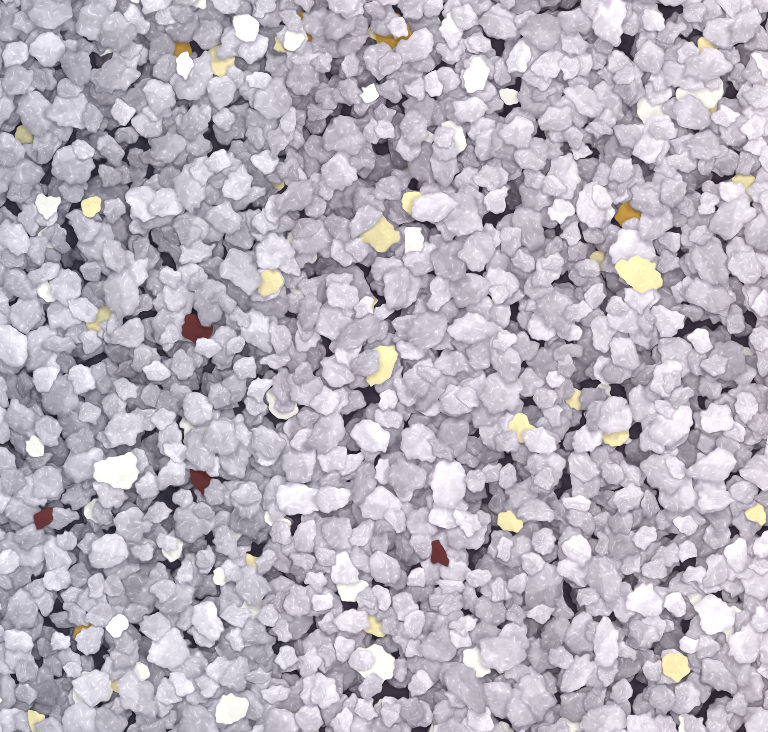
Give the GLSL for this texture, as a WebGL 1 fragment shader.

```glsl
precision highp float;
// Coarse quartz sand: overlapping translucent lavender-grey grains with a few coloured minerals.
uniform vec2 u_resolution;

const float CELLS = 22.0;              // grain cells across the canvas width
const int LAYERS = 6;                  // stacked sheets of grains
const int FACETS = 7;                  // sides of a grain outline
const float CORNER_SHARPNESS = 11.0;
const float MIN_RADIUS = 0.29;         // in cells
const float MAX_RADIUS = 0.58;
const float EDGE_WARP = 0.13;
const float DEEP_TONE = 0.48;
const float TOP_TONE = 0.86;
const float TONE_SPREAD = 0.20;
const float SHADOW = 0.36;
const vec2 LIGHT_DIR = vec2(0.45, 0.89);
const vec3 GAP_COLOR = vec3(0.22, 0.20, 0.25);
const vec3 LAVENDER = vec3(0.004, -0.016, 0.028);
const vec3 WHITE = vec3(1.06, 1.05, 1.02);
const vec3 CREAM = vec3(1.05, 1.00, 0.78);
const vec3 AMBER = vec3(0.82, 0.64, 0.30);
const vec3 GARNET = vec3(0.44, 0.23, 0.23);
const float TAU = 6.2831853;

float hash(vec2 p) {
  vec3 v = fract(vec3(p.xyx) * 0.1031);
  v += dot(v, v.yzx + 33.33);
  return fract((v.x + v.y) * v.z);
}

vec2 hash2(vec2 p) {
  return vec2(hash(p + 11.3), hash(p + 47.9));
}

vec2 heading(float angle) {
  return vec2(cos(angle), sin(angle));
}

float cornerSlope(vec2 corner, vec2 offset) {
  return dot(heading(TAU * hash(corner)), offset);
}

// Gradient noise, roughly -0.7 to 0.7
float noise(vec2 p) {
  vec2 c = floor(p), f = fract(p);
  vec2 w = f * f * f * (f * (f * 6.0 - 15.0) + 10.0);
  vec2 x = vec2(1.0, 0.0), y = vec2(0.0, 1.0);
  float low = mix(cornerSlope(c, f), cornerSlope(c + x, f - x), w.x);
  float high = mix(cornerSlope(c + y, f - y), cornerSlope(c + 1.0, f - 1.0), w.x);
  return mix(low, high, w.y);
}

// Rounded irregular polygon: 1 on the outline, less inside
float grainShape(vec2 q, vec2 id) {
  float sum = 0.0;
  for (int k = 0; k < FACETS; k++) {
    vec2 seed = id + float(k) * 7.7;
    float angle = (float(k) + 0.7 * hash(seed)) * TAU / float(FACETS);
    float reach = mix(0.78, 1.18, hash(seed + 3.1));
    sum += exp(CORNER_SHARPNESS * dot(q, heading(angle)) / reach);
  }
  return log(sum) / CORNER_SHARPNESS;
}

// Mostly lavender quartz, rarely another mineral
vec3 mineralColor(float kind, float tone) {
  float opaque = 0.60 + 0.42 * tone;
  if (kind < 0.001) return GARNET * opaque;
  if (kind < 0.005) return AMBER * opaque;
  if (kind < 0.017) return CREAM * opaque;
  if (kind < 0.042) return WHITE * (opaque + 0.03);
  return tone + LAVENDER;
}

// Paint one grain and its contact shadow over the colour below
vec3 paintGrain(vec3 below, vec2 g, vec2 cell, vec2 id, float baseTone, float pixel) {
  vec2 center = cell + 0.5 + 0.9 * (hash2(id) - 0.5);
  float size = hash(id + 5.7);
  float radius = mix(MIN_RADIUS, MAX_RADIUS, size * size);
  vec2 q = (g - center) / radius;
  if (dot(q, q) > 4.0) return below;

  vec2 axis = heading(TAU * hash(id + 9.2));
  float squeeze = mix(0.78, 1.0, hash(id + 13.4));
  vec2 s = vec2(dot(q, axis), dot(q, vec2(-axis.y, axis.x))) * vec2(squeeze, 1.0 / squeeze);
  float d = grainShape(s, id);
  float lit = dot(q, LIGHT_DIR);
  float shade = SHADOW * (1.0 - smoothstep(0.95, 1.32, d)) * (0.7 - 0.3 * clamp(lit, -1.0, 1.0));
  below = mix(below, below * GAP_COLOR * 1.5, shade);
  float aa = 0.75 * pixel / radius;
  float cover = 1.0 - smoothstep(1.0 - aa, 1.0 + aa, d);
  if (cover <= 0.0) return below;

  // Body tone, broken facet, cloudy interior, thin rim and glints
  float tone = baseTone + TONE_SPREAD * (hash(id + 17.1) - 0.5);
  float facet = dot(s, heading(TAU * hash(id + 21.6))) - 0.5 * hash(id + 25.3) + 0.1;
  tone += 0.07 * (smoothstep(-0.1, 0.1, facet) - 0.5) + 0.045 * lit;
  float grit = noise(s * 5.0 + id * 1.7);
  tone += 0.09 * noise(s * 1.9 + id * 2.3) + 0.06 * grit;
  tone += 0.10 * smoothstep(0.28, 0.5, grit) - 0.09 * smoothstep(0.78, 1.02, d);
  vec3 color = mineralColor(hash(id + 31.8), tone);
  return mix(below, color, cover);
}

void main() {
  vec2 uv = gl_FragCoord.xy / u_resolution.x;
  vec2 p = uv * CELLS;
  float pixel = CELLS / u_resolution.x;
  vec2 warp = vec2(noise(p * 2.6), noise(p * 2.6 + 71.0));
  warp += 0.5 * vec2(noise(p * 5.7 + 23.0), noise(p * 5.7 + 97.0));
  float across = uv.x - 0.5;
  float region = 0.08 * across + 0.09 * noise(p * 0.16 + 5.0) + 0.06 * noise(p * 0.45);

  vec3 color = GAP_COLOR + 0.08 * noise(p * 3.0);
  for (int layer = 0; layer < LAYERS; layer++) {
    float level = float(layer);
    float height = level / float(LAYERS - 1);
    float baseTone = mix(DEEP_TONE, TOP_TONE, pow(height, 0.8)) + region;
    vec2 g = p + EDGE_WARP * warp + level * vec2(0.37, 0.61);
    for (int j = -1; j <= 1; j++) {
      for (int i = -1; i <= 1; i++) {
        vec2 cell = floor(g) + vec2(float(i), float(j));
        color = paintGrain(color, g, cell, cell + level * 57.0 + 100.0, baseTone, pixel);
      }
    }
  }

  // Cooler on the left, rosier on the right
  color += across * vec3(0.025, 0.0, -0.012);
  gl_FragColor = vec4(clamp(color, 0.0, 1.0), 1.0);
}
```
